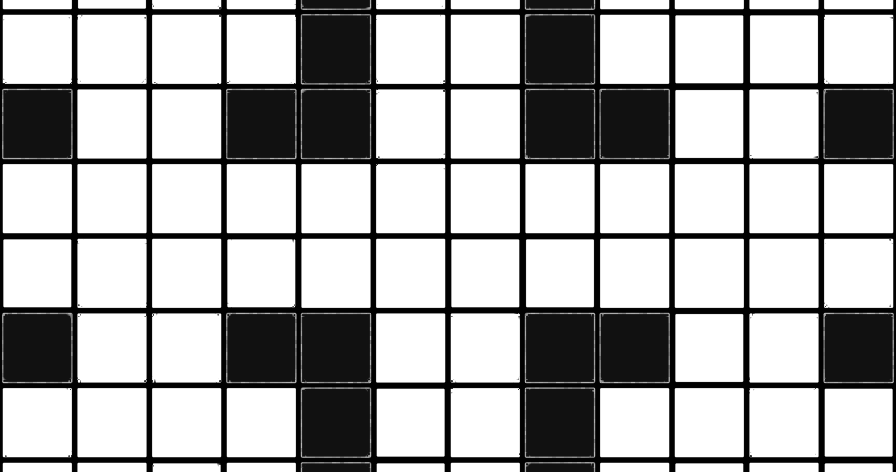
This pattern is drawn by a WebGL 1 fragment shader. Its source:

```glsl
precision highp float;

// A crossword-like grid of white and charcoal squares divided by black rules.
// Cells are counted outward from the centre so the layout mirrors both ways;
// each square is a rounded-box distance, with hashed wear on rims and corners.

uniform vec2 u_resolution;

const float CELLS_ACROSS = 12.0;
const float HALF_SIDE = 0.463;      // half a square, leaving room for the rule
const float CORNER_RADIUS = 0.018;
const float RIM_WIDTH = 0.017;
const float FLECKS_PER_CELL = 44.0;

const vec3 RULE_COLOR = vec3(0.005);
const vec3 CHARCOAL = vec3(0.067);
const vec3 PAPER = vec3(1.0);
const vec3 RIM_COLOR = vec3(0.74);

float hash(vec2 p) {
  return fract(sin(dot(p, vec2(127.1, 311.7))) * 43758.5453);
}

float roundedBox(vec2 p, float halfSide, float radius) {
  vec2 q = abs(p) - halfSide + radius;
  return length(max(q, 0.0)) + min(max(q.x, q.y), 0.0) - radius;
}

float coverage(float dist, float softness) {
  return 1.0 - smoothstep(-0.5 * softness, 0.5 * softness, dist);
}

float equals(float a, float b) {
  return 1.0 - step(0.5, abs(a - b));
}

// 1 for charcoal cells; ring is the cell's index outward from the centre
float isDark(vec2 ring) {
  float column = equals(ring.x, 1.0) * step(0.5, ring.y);
  float arm = equals(ring.y, 1.0) * (equals(ring.x, 2.0) + equals(ring.x, 5.0));
  return min(column + arm, 1.0);
}

// Sparse specks gathered in the corners of one cell
float cornerFlecks(vec2 local, vec2 cell, float density) {
  vec2 grain = floor((local + 0.5) * FLECKS_PER_CELL);
  float speck = step(1.0 - density, hash(grain + cell * 61.0));
  vec2 fromCorner = HALF_SIDE - abs(local);
  float nearCorner = 1.0 - smoothstep(0.03, 0.10, fromCorner.x + fromCorner.y);
  float inside = step(0.0, min(fromCorner.x, fromCorner.y));
  return speck * nearCorner * inside;
}

// Thin pale rim, slightly uneven along its length
float wornRim(float dist, vec2 local, vec2 cell, float softness) {
  float line = coverage(abs(dist) - 0.5 * RIM_WIDTH, softness);
  vec2 stretch = floor((local + 0.5) * 18.0);
  float wear = mix(0.65, 1.0, hash(stretch + cell * 37.0));
  return line * wear;
}

vec3 drawCell(vec2 local, vec2 cell, float softness) {
  vec2 ring = max(cell, -1.0 - cell);

  // White squares
  float trim = 0.008 * step(0.8, hash(cell + 5.3));
  float paperDist = roundedBox(local, HALF_SIDE - trim, CORNER_RADIUS);
  vec3 white = mix(RULE_COLOR, PAPER, coverage(paperDist, softness));
  float chipped = step(0.75, hash(cell + 19.7));
  white *= 1.0 - 0.8 * chipped * cornerFlecks(local, cell, 0.22);

  // Charcoal squares
  float darkDist = roundedBox(local, HALF_SIDE, CORNER_RADIUS);
  vec3 dark = mix(RULE_COLOR, CHARCOAL, coverage(darkDist, softness));
  dark = mix(dark, RIM_COLOR, wornRim(darkDist, local, cell, softness));
  dark = mix(dark, RIM_COLOR, 0.75 * cornerFlecks(local, cell, 0.35));

  return mix(white, dark, isDark(ring));
}

void main() {
  float scale = CELLS_ACROSS / u_resolution.x;
  vec2 p = (gl_FragCoord.xy - 0.5 * u_resolution) * scale;
  float softness = max(1.4 * scale, 0.012);
  vec2 cell = floor(p);
  gl_FragColor = vec4(drawCell(p - cell - 0.5, cell, softness), 1.0);
}
```
